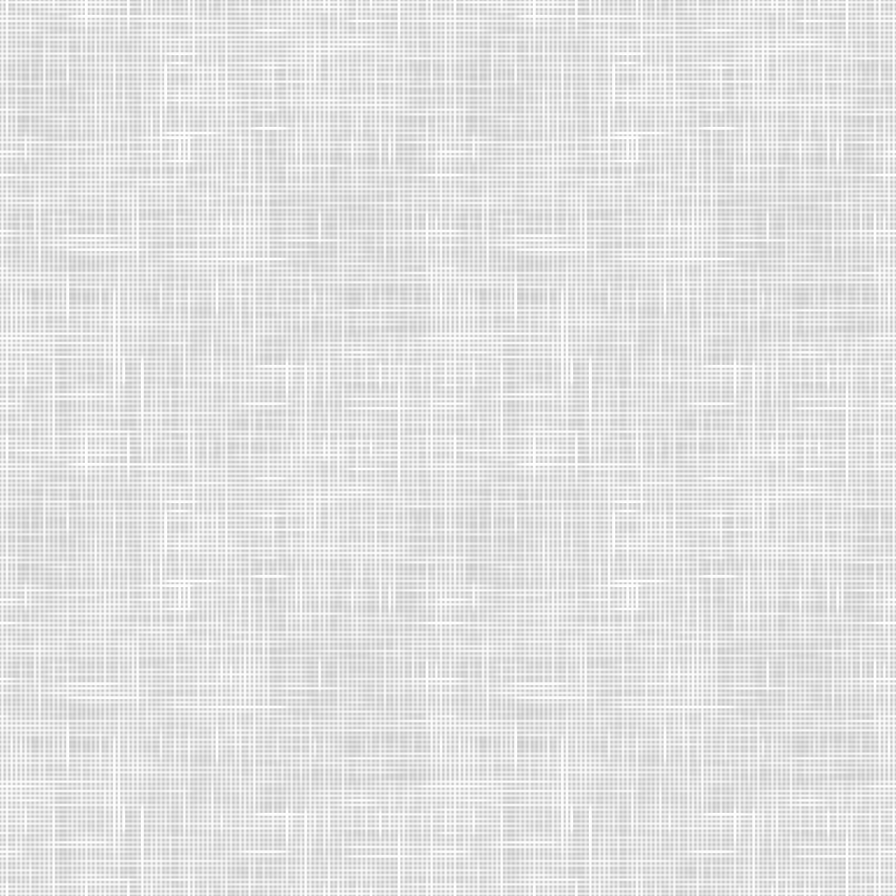
This texture is drawn by a Shadertoy shader. Its source:

```glsl
// Pale linen weave: two crossed sets of fine light threads over a grey ground.
// Each thread's strength drifts along its length through layered wrapping noise,
// and rare bright slubs stand out. The gaps between threads stay as grey dots.

#define REPEATS 2.0        // cloth tiles across the canvas
#define THREADS 96.0       // threads per tile, each way
#define BUNDLE 4.0         // threads sharing a broad tone (divides THREADS)
#define STRENGTH 0.67      // mean thread opacity
#define STREAK 0.50        // variation from thread to thread
#define FLECK 0.36         // short variation along a thread
#define BAND 0.26          // variation between bundles
#define SLUB 0.65          // extra opacity of bright slubs
#define GAP_COLOR vec3(0.752)
#define THREAD_COLOR vec3(0.995)

const float PI = 3.14159;

float hash(vec2 p, float seed) {
    vec3 q = fract(vec3(p.xyx + seed * 17.3) * 0.1031);
    q += dot(q, q.yzx + 33.33);
    return fract((q.x + q.y) * q.z);
}

// Value noise that wraps after a whole number of cells.
float wrapNoise(vec2 p, vec2 period, float seed) {
    vec2 cell = floor(p);
    vec2 f = fract(p);
    f = f * f * (3.0 - 2.0 * f);
    vec2 lo = mod(cell, period);
    vec2 hi = mod(cell + 1.0, period);
    float bottom = mix(hash(lo, seed), hash(vec2(hi.x, lo.y), seed), f.x);
    float top = mix(hash(vec2(lo.x, hi.y), seed), hash(hi, seed), f.x);
    return mix(bottom, top, f.y);
}

// Noise that is constant across a thread and varies along it.
float alongThread(float id, float along, float cells, float seed) {
    return wrapNoise(vec2(id, along * cells), vec2(THREADS, cells), seed);
}

// Opacity of one set of parallel threads; cells sets the streak count.
float threadSet(float across, float along, float cells, float pixelWidth, float seed) {
    float x = across * THREADS;
    float id = floor(x);

    // Strength from broad bands, streaks, flecks and slubs
    float bundles = THREADS / BUNDLE;
    float band = wrapNoise(vec2(id / BUNDLE, along * 4.0), vec2(bundles, 4.0), seed);
    float streak = alongThread(id, along, cells, seed + 1.0);
    float fleck = alongThread(id, along, cells * 3.0, seed + 2.0);
    float slub = smoothstep(0.90, 1.0, alongThread(id, along, cells, seed + 3.0));
    float strength = STRENGTH + BAND * (band - 0.5) + STREAK * (streak - 0.5)
                   + FLECK * (fleck - 0.5) + SLUB * slub;

    // Rounded profile, softened by the pixel footprint
    float w = PI * min(pixelWidth * THREADS, 1.0);
    float profile = 0.5 - 0.5 * cos(2.0 * PI * x) * sin(w) / w;
    return clamp(max(strength, 0.06) * profile, 0.0, 1.0);
}

void mainImage(out vec4 fragColor, in vec2 fragCoord) {
    vec2 uv = fract(fragCoord / iResolution.xy * REPEATS);
    vec2 pixelWidth = REPEATS / iResolution.xy;

    float weft = threadSet(uv.y, uv.x, 5.0, pixelWidth.y, 1.0);
    float warp = threadSet(uv.x, uv.y, 6.0, pixelWidth.x, 7.0);

    // Overlay both sets on the ground
    float cover = 1.0 - (1.0 - weft) * (1.0 - warp);
    fragColor = vec4(mix(GAP_COLOR, THREAD_COLOR, cover), 1.0);
}
```
